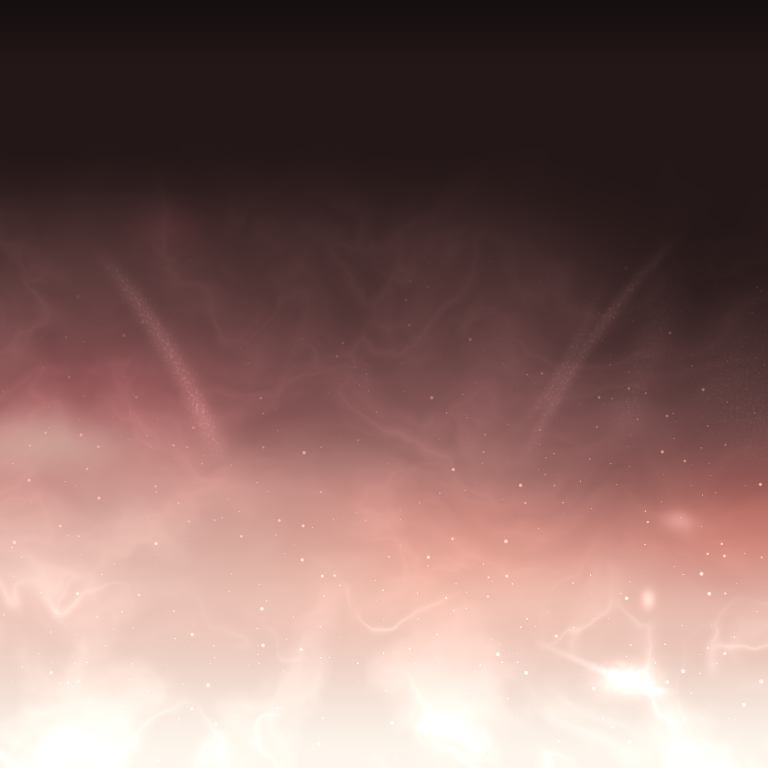
A WebGL 2 fragment shader for this background:

```glsl
#version 300 es
precision highp float;

uniform vec2 u_resolution;
out vec4 fragColor;

vec2 hash2(vec2 p) {
  vec3 q = fract(vec3(p.xyx) * vec3(0.1031, 0.103, 0.0973));
  q += dot(q, q.yzx + 33.33);
  return fract((q.xx + q.yz) * q.zy);
}

float corner(vec2 cell, vec2 offset) {
  return dot(hash2(cell) * 2.0 - 1.0, offset);
}

float gradientNoise(vec2 p) {
  vec2 i = floor(p), f = fract(p);
  vec2 u = f * f * f * (f * (f * 6.0 - 15.0) + 10.0);
  vec2 e = vec2(1, 0);
  return mix(mix(corner(i, f), corner(i + e, f - e), u.x),
             mix(corner(i + e.yx, f - e.yx), corner(i + 1.0, f - 1.0), u.x), u.y);
}

float fbm(vec2 p) {
  float sum = 0.0, amp = 0.6;
  for (int i = 0; i < 5; i++) {
    sum += amp * gradientNoise(p);
    p = mat2(1.6, 1.2, -1.2, 1.6) * p + 7.3;
    amp *= 0.5;
  }
  return sum;
}

// Soft elliptical falloff
float glow(vec2 p, vec2 center, vec2 size) {
  vec2 d = (p - center) / size;
  return exp(-dot(d, d));
}

// Curved ribbon around x = center, faded at both ends of its height
float ribbon(vec2 p, float center, float width, float low, float high) {
  float d = (p.x - center) / width;
  return exp(-d * d) * smoothstep(low, low + 0.1, p.y) * (1.0 - smoothstep(high - 0.12, high, p.y));
}

// Thin bright lines where warped noise crosses zero
float veins(vec2 p, float width) {
  float n = gradientNoise(p) + 0.25 * gradientNoise(p * 2.7 + 4.0);
  return exp(-abs(n) / width) * smoothstep(-0.1, 0.35, gradientNoise(p * 0.8 + 13.0));
}

float sparkles(vec2 p, float cells, float density) {
  vec2 id = floor(p * cells);
  vec2 seed = hash2(id + cells);
  vec2 d = fract(p * cells) - 0.2 - 0.6 * hash2(id + 71.0);
  float radius = 0.05 + 0.09 * seed.y;
  return step(seed.x, density) * (1.0 - smoothstep(radius * 0.3, radius, length(d))) * (0.3 + 0.7 * seed.y);
}

vec3 skyGradient(float h) {
  vec3 c = mix(vec3(1.0, 0.97, 0.93), vec3(0.91, 0.76, 0.71), smoothstep(0.0, 0.21, h));
  c = mix(c, vec3(0.76, 0.55, 0.52), smoothstep(0.2, 0.38, h));
  c = mix(c, vec3(0.5, 0.33, 0.325), smoothstep(0.33, 0.5, h));
  c = mix(c, vec3(0.31, 0.2, 0.2), smoothstep(0.46, 0.65, h));
  c = mix(c, vec3(0.14, 0.09, 0.09), smoothstep(0.6, 0.81, h));
  return mix(c, vec3(0.085, 0.06, 0.063), smoothstep(0.9, 1.0, h));
}

void main() {
  vec2 uv = gl_FragCoord.xy / u_resolution;
  vec2 warp = vec2(fbm(uv * 3.0 + 2.0), fbm(uv * 3.0 + 19.0));
  vec2 flow = uv + 0.22 * warp;
  float middle = smoothstep(0.08, 0.35, uv.y) * (1.0 - smoothstep(0.6, 0.85, uv.y));

  // Haze level: lower on the left, raised into shadow on the right
  float h = uv.y + 0.13 * smoothstep(0.5, 1.0, uv.x) * smoothstep(0.05, 0.45, uv.y) * (1.0 - smoothstep(0.6, 0.9, uv.y));
  h -= 0.035 * (1.0 - smoothstep(0.0, 0.4, uv.x)) * middle;
  h += 0.1 * fbm(flow * vec2(3.0, 4.5) + 5.0) * middle;
  h += 0.025 * glow(uv, vec2(0.42, 0.6), vec2(0.12, 0.05));
  vec3 color = skyGradient(h);

  // Warm and rosy tints
  color += vec3(0.05, -0.01, -0.03) * glow(uv, vec2(0.6, 0.27), vec2(0.22, 0.09));
  color += vec3(0.07, -0.01, -0.03) * glow(uv, vec2(0.98, 0.32), vec2(0.16, 0.08));
  color += vec3(0.06, 0.0, 0.01) * glow(uv, vec2(0.12, 0.48), vec2(0.22, 0.09));
  color += vec3(0.05, 0.02, 0.025) * glow(uv, vec2(0.224, 0.7), vec2(0.045, 0.035));

  // Folded smoke and the pale cloud on the left
  float folds = exp(-abs(fbm(flow * vec2(4.0, 6.0) + 31.0)) * 9.0);
  color += vec3(0.06, 0.04, 0.04) * folds * middle * (1.0 - 0.6 * smoothstep(0.55, 0.9, uv.x));
  float cloud = glow(uv + 0.1 * warp, vec2(0.06, 0.42), vec2(0.1, 0.035));
  color = mix(color, vec3(0.82, 0.68, 0.63), 0.65 * cloud);

  // Grainy ribbons sweeping up on both sides
  float grain = 0.55 + 1.1 * max(gradientNoise(uv * 240.0), 0.0);
  float t = (uv.y - 0.38) / 0.3;
  float streaks = ribbon(uv, 0.293 - 0.09 * t - 0.08 * t * t, 0.014, 0.37, 0.7);
  streaks += 0.6 * ribbon(uv, 0.67 + 0.155 * t + 0.045 * t * t * t, 0.01, 0.37, 0.72);
  streaks += 0.5 * ribbon(uv, 0.618 + 0.162 * sqrt(max(uv.y - 0.42, 0.0) / 0.2), 0.009, 0.41, 0.66);
  streaks += 0.35 * ribbon(uv, 0.79 + 0.1 * t, 0.025, 0.38, 0.68);
  streaks += 0.5 * glow(uv, vec2(0.97, 0.48), vec2(0.07, 0.08));
  color += vec3(0.15, 0.12, 0.115) * streaks * grain;

  // Luminous filaments near the ground
  float ground = 1.0 - smoothstep(0.12, 0.34, uv.y);
  float lines = veins(flow * 5.0 + 3.0, 0.025) + 0.6 * veins(flow * 8.0 + 17.0, 0.035);
  color += vec3(0.13, 0.15, 0.15) * lines * ground;
  color += 0.09 * smoothstep(-0.05, 0.4, fbm(flow * 5.0 + 40.0)) * ground;

  // Bright knots and their trailing flare
  float rays = 0.7 + 0.9 * abs(gradientNoise(uv * vec2(55.0, 75.0)));
  color += 0.3 * rays * glow(uv, vec2(0.815, 0.115), vec2(0.035, 0.02));
  float along = clamp((uv.x - 0.69) / 0.156, 0.0, 1.0);
  color += 0.15 * along * glow(uv, vec2(mix(0.69, 0.846, along), 0.167 - 0.067 * along), vec2(0.02, 0.005));
  color += 0.13 * glow(uv + 0.04 * warp, vec2(0.89, 0.32), vec2(0.025, 0.014));
  color += 0.17 * glow(uv, vec2(0.844, 0.22), vec2(0.008, 0.012));

  // Scattered sparks, denser low and to the right
  float spread = (1.0 - smoothstep(0.25, 0.75, uv.y)) * (0.4 + 0.6 * uv.x);
  float sparks = sparkles(uv, 42.0, 0.14) + 0.7 * sparkles(uv, 85.0, 0.1);
  color += vec3(0.5, 0.4, 0.36) * sparks * spread;

  fragColor = vec4(clamp(color, 0.0, 1.0), 1.0);
}
```
